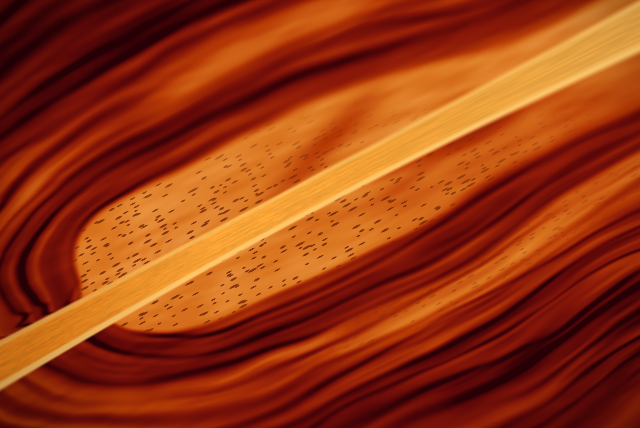
This texture is drawn by a Shadertoy shader. Its source:

```glsl
const vec2 HEART_TIP = vec2(0.19, 0.30);     // rounded end of the pale heart
const vec2 GRAIN_DIR = vec2(0.905, 0.425);   // direction of the grain
const float HEART_RADIUS = 0.19;
const float TIP_STRETCH = 0.63;
const float RING_STEP = 0.044;
const int RING_COUNT = 13;
const float INLAY_START = 0.1465;
const float INLAY_SLOPE = 0.53;
const vec3 PORE_COLOR = vec3(0.38, 0.10, 0.02);
const vec3 CREAM = vec3(0.97, 0.77, 0.43);
const vec3 WOOD[6] = vec3[6](
    vec3(0.15, 0.00, 0.02), vec3(0.36, 0.03, 0.03), vec3(0.52, 0.09, 0.03),
    vec3(0.69, 0.22, 0.02), vec3(0.82, 0.44, 0.12), vec3(0.94, 0.67, 0.36));

float hash(vec2 p) {
    vec3 q = fract(vec3(p.xyx) * 0.1031);
    q += dot(q, q.yzx + 33.33);
    return fract((q.x + q.y) * q.z);
}

float noise(vec2 p) {
    vec2 i = floor(p), f = fract(p);
    f = f * f * (3.0 - 2.0 * f);
    return mix(mix(hash(i), hash(i + vec2(1, 0)), f.x),
               mix(hash(i + vec2(0, 1)), hash(i + vec2(1, 1)), f.x), f.y);
}

float bump(float x, float center, float width) {
    float d = (x - center) / width;
    return exp(-d * d);
}

vec3 woodRamp(float tone) {
    float t = clamp(tone, 0.0, 1.0) * 5.0;
    vec3 c = WOOD[0];
    for (int i = 1; i < 6; i++) c = mix(c, WOOD[i], clamp(t - float(i - 1), 0.0, 1.0));
    return c;
}

// Signed distance to the tongue-shaped heart, bent by slow noise
float heartField(vec2 g) {
    float radius = HEART_RADIUS - 0.06 * smoothstep(0.7, 1.3, g.x);
    float d = length(vec2(min(g.x - 0.3, 0.0) * TIP_STRETCH, g.y)) - radius;
    float bend = noise(g * vec2(3.5, 7.0) + 4.0) - 0.5;
    return d + bend * 0.035 + (noise(g * vec2(9.0, 22.0)) - 0.5) * 0.010;
}

// Short dark dashes scattered along the grain
float pores(vec2 g) {
    float mask = 0.0;
    for (int k = 0; k < 2; k++) {
        vec2 q = g * vec2(22.0, 75.0) * (1.0 + 0.35 * float(k)) + 17.3 * float(k);
        q.y -= q.x * 0.18;
        vec2 id = floor(q);
        vec2 c = fract(q) - 0.5 - 0.3 * (vec2(hash(id + 3.1), hash(id + 8.7)) - 0.5);
        float size = 0.16 + 0.17 * hash(id + 5.0);
        float dash = 1.0 - smoothstep(0.5, 1.1, length(c / vec2(size, 0.23)));
        mask = max(mask, dash * step(0.66, hash(id)));
    }
    return mask;
}

vec3 wood(vec2 p, float focus) {
    vec2 r = p - HEART_TIP;
    vec2 g = vec2(dot(r, GRAIN_DIR), dot(r, vec2(-GRAIN_DIR.y, GRAIN_DIR.x)));
    float f = heartField(g);
    float upper = smoothstep(-0.05, 0.05, g.y);
    float edge = mix(0.03, 0.008, focus);
    float outside = smoothstep(-edge, edge, f);

    // Broad bands: heart, dark rim, pale second band, deep outer wood
    float span = mix(smoothstep(0.3, 0.65, g.x), smoothstep(0.25, 0.45, g.x)
               * (1.0 - smoothstep(0.8, 1.05, g.x)), upper);
    float pale = bump(f, 0.165, 0.06);
    float outer = 0.35 + pale * (0.22 + 0.17 * span) - 0.04 * smoothstep(0.22, 0.35, f);
    outer += upper * (0.17 * bump(f, 0.36, 0.03) - 0.16 * smoothstep(0.23, 0.32, f));
    float heart = 0.81 - 0.13 * smoothstep(0.5, 1.0, g.x) * smoothstep(0.05, -0.12, g.y);
    heart -= 0.25 * bump(g.y - 0.35 * (g.x - 0.68), 0.09, 0.035) * bump(g.x, 0.68, 0.17);
    heart -= 0.30 * bump(g.y, -0.035, 0.022) * bump(g.x, 0.98, 0.16);
    float tone = mix(heart, outer, outside);

    // Streaks that follow the rings
    float coarse = noise(vec2(g.x * 2.5, f * 38.0) + 7.0) - 0.5;
    float fine = noise(vec2(g.x * 7.0, f * 115.0)) - 0.5;
    tone += (coarse * 0.36 + fine * 0.22 * focus) * mix(0.18, 1.0 - 0.55 * pale * span, outside);
    tone += 0.07 * (noise(g * vec2(14.0, 70.0)) - 0.5) + 0.08 * (noise(g * 9.0) - 0.5);

    // Thin dark growth lines
    float lines = 0.0;
    for (int i = 0; i < RING_COUNT; i++) {
        float n = float(i);
        float wave = noise(vec2(g.x * 3.2 + n * 9.1, n + upper * 5.0)) - 0.5;
        float center = 0.014 + n * RING_STEP + wave * 0.038;
        float width = mix(0.011, 0.0055, focus) * (0.6 + 0.8 * hash(vec2(n, 2.0)));
        float strength = 0.35 + 0.65 * noise(vec2(g.x * 4.0 + n * 5.3, n * 3.7));
        lines = max(lines, bump(f, center, width) * strength);
    }
    tone -= lines * outside * mix(0.24, 0.42, focus) * (1.0 - 0.55 * pale * span);

    vec3 color = woodRamp(tone);
    float poreArea = (1.0 - outside) + 0.35 * pale * span * outside;
    return mix(color, PORE_COLOR, pores(g) * poreArea * focus * 0.75);
}

// Straight pale inlay: x is its colour position, w its coverage
vec4 inlay(vec2 p, float focus) {
    float middle = INLAY_START + INLAY_SLOPE * p.x + 0.012 * sin(p.x * 2.094);
    float halfWidth = 0.042 + 0.018 * pow(abs(p.x - 0.72) / 0.75, 2.0);
    float s = (p.y - middle) / halfWidth;
    float blur = mix(0.13, 0.035, focus) + 1.0 / (iResolution.y * halfWidth);
    vec3 color = mix(vec3(0.78, 0.43, 0.08), vec3(0.91, 0.60, 0.20), smoothstep(0.0, 0.6, p.x));
    color = mix(color, vec3(0.90, 0.64, 0.27), smoothstep(0.8, 1.5, p.x));
    float grain = noise(vec2(p.x * 16.0, s * 11.0)) + focus * noise(vec2(p.x * 90.0, s * 22.0));
    color *= 0.93 + 0.09 * grain;
    float border = 1.0 - smoothstep(-0.68 - blur, -0.68 + blur, s);
    border += 0.6 * smoothstep(0.74 - blur, 0.74 + blur, s);
    color = mix(color, CREAM * mix(0.88, 1.0, smoothstep(0.0, 0.5, p.x)), border * 0.85);
    return vec4(color, 1.0 - smoothstep(1.0 - blur, 1.0 + blur, abs(s)));
}

void mainImage(out vec4 fragColor, in vec2 fragCoord) {
    vec2 p = fragCoord / iResolution.y;
    float focus = smoothstep(0.0, 0.18, p.y) * (1.0 - smoothstep(0.45, 0.80, p.y));
    vec4 strip = inlay(p, focus);
    vec3 color = mix(wood(p, focus), strip.rgb, strip.a);

    // Lens falloff
    vec2 v = (p - vec2(0.78, 0.52)) / vec2(0.95, 0.75);
    color *= 1.04 - 0.34 * smoothstep(0.35, 1.3, dot(v, v)) * (1.0 - 0.6 * strip.a);
    fragColor = vec4(clamp(color, 0.0, 1.0), 1.0);
}
```
